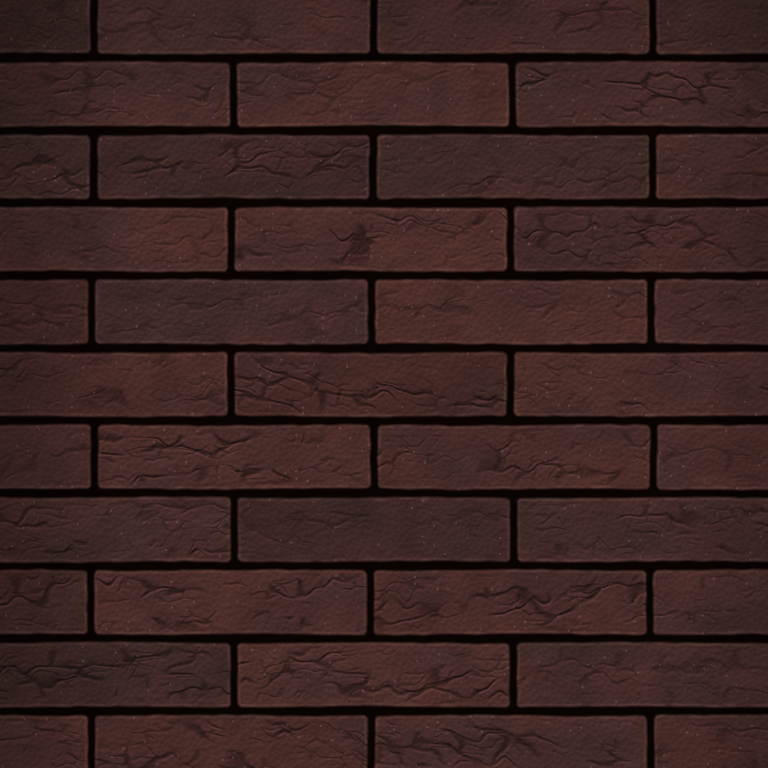
Reproduce this texture procedurally as a Shadertoy shader.

```glsl
#define BRICK_PITCH vec2(0.364, 0.0945)
#define FIRST_JOINT vec2(0.121, 0.0742)
#define JOINT_WIDTH vec2(0.0080, 0.0098)
#define CORNER_RADIUS 0.006
#define EDGE_WOBBLE 0.0016
#define CREASE_DEPTH 1.0
#define GRAIN_DEPTH 0.7
#define LIGHT_STRENGTH 0.34
#define RED_CLAY vec3(0.278, 0.166, 0.150)
#define GREY_CLAY vec3(0.232, 0.157, 0.150)
#define JOINT_COLOR vec3(0.035, 0.014, 0.009)

float hash(vec2 p) {
    vec3 q = fract(vec3(p.xyx) * 0.1031);
    q += dot(q, q.yzx + 33.33);
    return fract((q.x + q.y) * q.z);
}

float noise(vec2 p) {
    vec2 i = floor(p), f = fract(p);
    f = f * f * (3.0 - 2.0 * f);
    return mix(mix(hash(i), hash(i + vec2(1, 0)), f.x),
               mix(hash(i + vec2(0, 1)), hash(i + vec2(1, 1)), f.x), f.y);
}

// Distances to the nearest and second nearest cell points
vec2 cells(vec2 p) {
    vec2 i = floor(p), nearest = vec2(8.0);
    for (int y = -1; y <= 1; y++)
    for (int x = -1; x <= 1; x++) {
        vec2 c = i + vec2(x, y);
        float d = length(c + vec2(hash(c), hash(c + 71.7)) - p);
        nearest = vec2(min(nearest.x, d), min(max(nearest.x, d), nearest.y));
    }
    return nearest;
}

float roundedBox(vec2 p, vec2 halfSize, float r) {
    vec2 q = abs(p) - halfSize + r;
    return length(max(q, 0.0)) + min(max(q.x, q.y), 0.0) - r;
}

// Broken, slanted folds in the clay: 0 on flat parts, 1 in a fold
float creases(vec2 p, vec2 seed) {
    vec2 q = p + 0.016 * vec2(noise(p * 48.0 + seed), noise(p * 55.0 - seed));
    q.y += p.x * (hash(seed) - 0.5) * 0.5;
    float sum = 0.0, scale = 1.0;
    for (int i = 0; i < 2; i++) {
        vec2 c = cells(q * vec2(15.0, 40.0) * scale + seed);
        float broken = smoothstep(0.48, 0.72, noise(p * vec2(17.0, 42.0) * scale + seed.yx));
        sum += (1.0 - smoothstep(0.0, 0.24, c.y - c.x)) * broken / scale;
        scale *= 1.9;
    }
    float middle = 1.0 - smoothstep(0.022, 0.044, abs(p.y));
    return sum * middle * mix(0.35, 1.0, hash(seed + 5.0));
}

float relief(vec2 p, vec2 seed) {
    float grain = min(cells(p * 150.0 + seed).x, 0.8) + 0.7 * noise(p * 75.0 + seed);
    return GRAIN_DEPTH * grain - CREASE_DEPTH * creases(p, seed);
}

void mainImage(out vec4 fragColor, in vec2 fragCoord) {
    vec2 uv = fragCoord / iResolution.xy;
    float pixel = 1.0 / min(iResolution.x, iResolution.y);

    // Running bond with slightly uneven rows
    vec2 grid = (uv - FIRST_JOINT) / BRICK_PITCH;
    float row = floor(grid.y);
    grid.x -= 0.5 * mod(row + 1.0, 2.0) + 0.016 * (hash(vec2(row + 20.0, 3.0)) - 0.5);
    vec2 id = vec2(floor(grid.x), row) + 20.0;
    vec2 p = (fract(grid) - 0.5) * BRICK_PITCH;
    vec2 seed = 60.0 * vec2(hash(id), hash(id + 31.0));

    // Worn outline
    vec2 wobble = vec2(noise(uv * 62.0), noise(uv * 58.0 + 40.0)) - 0.5;
    wobble.y += 0.45 * sin(uv.x * 19.0 + id.y * 2.3);
    vec2 halfSize = 0.5 * (BRICK_PITCH - JOINT_WIDTH) - 0.0008 * hash(id + 9.0);
    float d = roundedBox(p + EDGE_WOBBLE * wobble, halfSize, CORNER_RADIUS);
    float face = 1.0 - smoothstep(-0.0012 - pixel, 0.0008 + pixel, d);

    // Clay tone, varied between bricks and in soft patches
    float patchTone = noise(p * vec2(13.0, 24.0) + seed);
    float redness = clamp(0.75 * hash(id + 13.0) + 0.9 * patchTone - 0.25, 0.0, 1.0);
    vec3 color = mix(GREY_CLAY, RED_CLAY, redness);
    color *= 0.90 + 0.13 * hash(id + 23.0) + 0.12 * noise(p * 36.0 + seed);

    // Raking light from above
    float slope = relief(p, seed) - relief(p + vec2(-0.0008, 0.0024), seed);
    color *= 1.0 + LIGHT_STRENGTH * clamp(slope, -1.2, 0.8);
    color *= 1.0 - 0.32 * min(creases(p, seed), 1.0);

    // Pale rim and a few light specks
    float rim = smoothstep(-0.0055, -0.0028, d) * noise(uv * 85.0);
    color += vec3(0.075, 0.055, 0.050) * rim;
    float speck = smoothstep(0.16, 0.05, cells(p * 70.0 + seed).x);
    color += 0.09 * speck * step(0.88, hash(floor(p * 70.0 + seed)));

    // Joints and dimmer borders
    color = mix(JOINT_COLOR, color, face);
    color *= mix(0.76, 1.0, smoothstep(-0.02, 0.2, uv.x));
    color *= mix(0.88, 1.0, smoothstep(0.0, 0.12, 1.0 - uv.x));
    color *= mix(0.90, 1.0, smoothstep(0.0, 0.15, 1.0 - uv.y));
    fragColor = vec4(color, 1.0);
}
```
